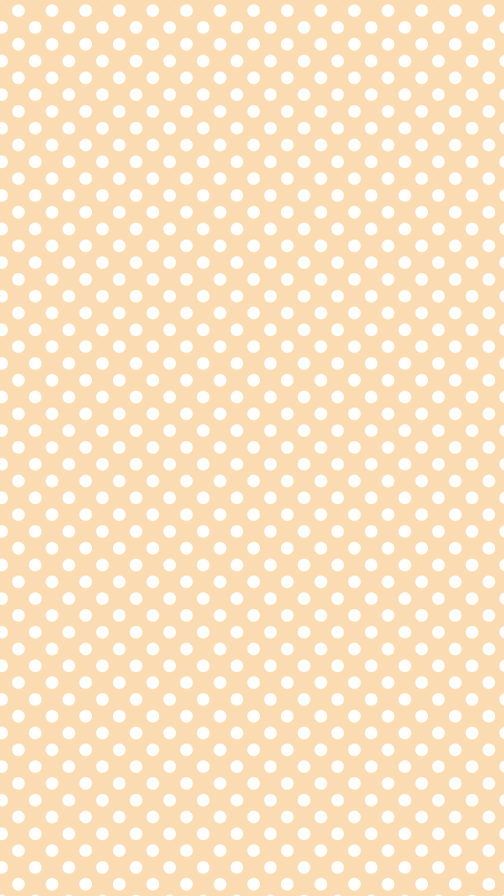
Write a Shadertoy shader that draws this pattern.

```glsl
// Staggered white polka dots on a flat peach ground.
// Each square cell holds two dots, one at its anchor and one half a cell
// away on both axes; distances to both lattices are joined and smoothed.

const float COLUMNS = 15.0;                // cells across the canvas width
const float DOT_RADIUS = 0.1875;           // in cells
const vec2 ANCHOR = vec2(0.549, -0.316);   // first dot from the top left, in cells
const vec3 PEACH = vec3(0.984, 0.860, 0.700);
const vec3 WHITE = vec3(1.0, 1.0, 0.995);

// Signed distance to a unit lattice of dots centred on whole numbers
float dotLattice(vec2 p, float radius) {
    return length(fract(p + 0.5) - 0.5) - radius;
}

// Two lattices, the second shifted to the middle of the first
float staggeredDots(vec2 p, float radius) {
    return min(dotLattice(p, radius), dotLattice(p + 0.5, radius));
}

// Fraction of a pixel inside the shape
float coverage(float dist, float pixel) {
    return clamp(0.5 - dist / pixel, 0.0, 1.0);
}

void mainImage(out vec4 fragColor, in vec2 fragCoord) {
    // Cell units, measured from the top left corner
    float pixel = COLUMNS / iResolution.x;
    vec2 cell = (fragCoord - vec2(0.0, iResolution.y)) * pixel;

    // Dots over the ground
    float dist = staggeredDots(cell - ANCHOR, DOT_RADIUS);
    vec3 color = mix(PEACH, WHITE, coverage(dist, pixel * 1.15));
    fragColor = vec4(color, 1.0);
}
```
